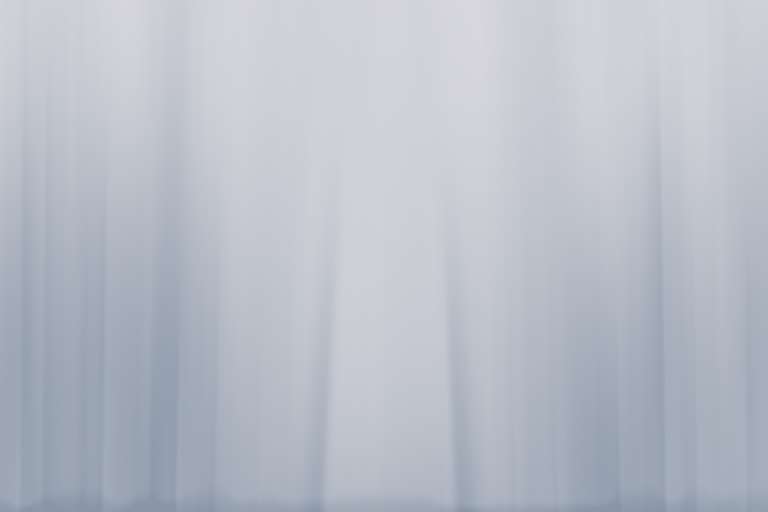
Write a Shadertoy shader that draws this background.

```glsl
// Soft hanging drapery: pale vertical streaks that darken to blue-grey below.
// Stretched value noise makes the streaks, one-sided falloffs make the folds,
// and a flaring pale panel with shaded rims stands in the middle.

#define PALE vec3(0.85, 0.85, 0.87)
#define DEEP vec3(0.57, 0.615, 0.68)
#define PANEL_CENTER 0.508
#define PANEL_TOP 0.052
#define PANEL_BOTTOM 0.094
#define FOLD_COUNT 18
#define FOLD_STRENGTH 0.20
#define STREAK_STRENGTH 0.30
#define RIM_STRENGTH 0.30
#define TIP_SPREAD 0.30

float hash(vec2 p) {
    vec3 q = fract(vec3(p.xyx) * 0.1031);
    q += dot(q, q.yzx + 33.33);
    return fract((q.x + q.y) * q.z);
}

float noise(vec2 p) {
    vec2 cell = floor(p);
    vec2 f = fract(p);
    f = f * f * f * (f * (f * 6.0 - 15.0) + 10.0);
    float low = mix(hash(cell), hash(cell + vec2(1, 0)), f.x);
    float high = mix(hash(cell + vec2(0, 1)), hash(cell + vec2(1, 1)), f.x);
    return mix(low, high, f.y);
}

// Signed streak pattern, from broad bands to fine threads
float streaks(float x, float depth) {
    float broad = noise(vec2(x * 13.0 + 3.0, depth * 1.3)) - 0.5;
    float medium = noise(vec2(x * 34.0 + 51.0, depth * 1.8)) - 0.5;
    float fine = noise(vec2(x * 95.0 + 170.0, depth * 1.2)) - 0.5;
    return broad + 0.5 * medium + 0.22 * fine;
}

// Creases: a shadow on one side of an edge, a faint glow on the other
float folds(float x, float depth) {
    float shade = 0.0;
    for (int i = 0; i < FOLD_COUNT; i++) {
        float id = float(i);
        float place = (id + hash(vec2(id, 11.0))) / float(FOLD_COUNT);
        float facing = hash(vec2(id, 23.0)) < 0.5 ? -1.0 : 1.0;
        float width = mix(0.008, 0.032, hash(vec2(id, 37.0)));
        float start = mix(-0.3, 0.5, hash(vec2(id, 41.0)));
        float offset = (x - place) * facing;
        float edge = smoothstep(-0.004, 0.004, offset);
        float shadow = edge * exp(-max(offset, 0.0) / width);
        float glow = (1.0 - edge) * exp(min(offset, 0.0) / 0.008);
        float strength = mix(0.25, 1.0, hash(vec2(id, 59.0)));
        shade += strength * (shadow - 0.35 * glow)
               * smoothstep(start, start + 0.5, depth);
    }
    return shade;
}

void mainImage(out vec4 fragColor, in vec2 fragCoord) {
    vec2 uv = fragCoord / iResolution.xy;
    float depth = 1.0 - uv.y;
    float fromCenter = uv.x - PANEL_CENTER;
    float reach = abs(fromCenter);

    // Cloth coordinate spreads outward near the middle as it falls
    float clothX = PANEL_CENTER
                 + fromCenter / (1.0 + 0.5 * depth * exp(-8.0 * reach));
    float side = smoothstep(0.06, 0.34, reach);

    // Vertical shading, with each column starting at its own height
    float tip = noise(vec2(clothX * 22.0 + 7.0, 4.0)) - 0.5;
    float fall = depth + TIP_SPREAD * tip * side;
    float sideShade = 0.15 + 0.66 * smoothstep(-0.02, 0.86, fall);
    float centerShade = 0.07 + 0.14 * depth + 0.36 * pow(depth, 4.0);
    float shade = mix(centerShade, sideShade, side);

    // Streaks and creases, calmer in the middle and at the top
    float relief = mix(0.3, 1.0, side) * mix(0.65, 1.0, depth);
    shade += STREAK_STRENGTH * relief * streaks(clothX, depth);
    shade += FOLD_STRENGTH * relief * folds(clothX, depth);

    // Shaded rims of the flaring panel
    float panelHalf = mix(PANEL_TOP, PANEL_BOTTOM, pow(depth, 0.8));
    float rim = reach - panelHalf;
    float rimWidth = rim < 0.0 ? 0.010 : 0.022;
    float rimShade = exp(-rim * rim / (rimWidth * rimWidth));
    shade += RIM_STRENGTH * rimShade * smoothstep(0.15, 0.85, depth);

    // Uneven dark hem along the bottom
    float hem = 0.015 + 0.05 * noise(vec2(clothX * 30.0, 90.0));
    shade += 0.22 * (1.0 - smoothstep(0.0, hem, uv.y));

    fragColor = vec4(mix(PALE, DEEP, clamp(shade, -0.04, 1.12)), 1.0);
}
```
